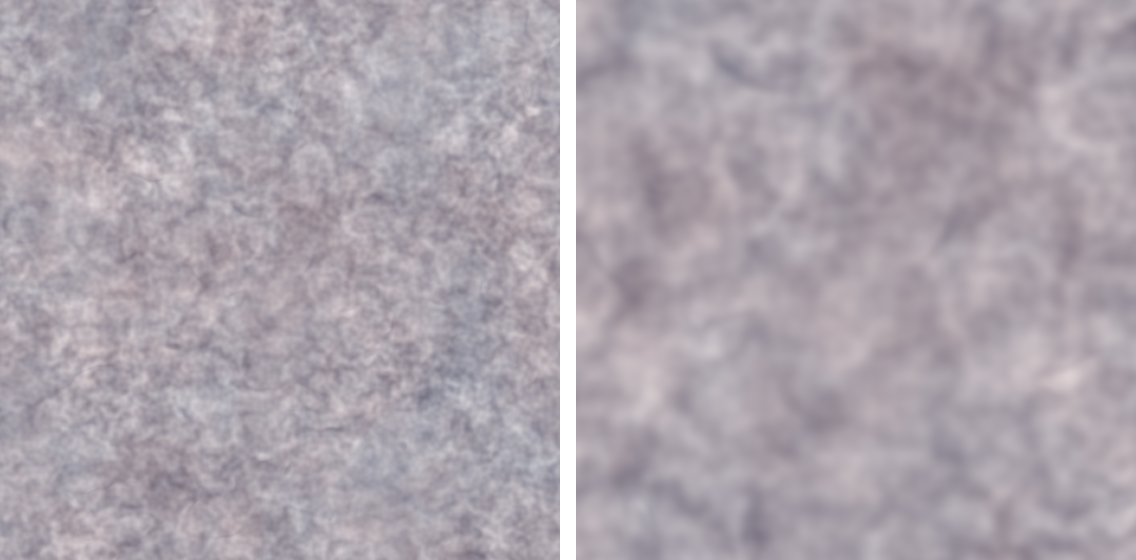
Left, the full canvas; right, a detail of the centre.
Give the GLSL for this texture, as a Shadertoy shader.

```glsl
// Weathered lilac-grey stone with soft mottling, faint veins and scattered pale and dark flecks.

// Sineless hash: cell -> two values in 0..1
vec2 hash22(vec2 cell) {
    vec3 h = fract(cell.xyx * vec3(0.1031, 0.1030, 0.0973));
    h += dot(h, h.yzx + 33.33);
    return fract((h.xx + h.yz) * h.zy);
}

float cornerSlope(vec2 cell, vec2 corner, vec2 local) {
    float angle = 6.2832 * hash22(cell + corner).x;
    return dot(vec2(cos(angle), sin(angle)), local - corner);
}

// Gradient noise, roughly -0.7..0.7
float noise(vec2 p) {
    vec2 cell = floor(p), f = fract(p);
    vec2 u = f * f * f * (f * (f * 6.0 - 15.0) + 10.0);
    float low = mix(cornerSlope(cell, vec2(0, 0), f), cornerSlope(cell, vec2(1, 0), f), u.x);
    float high = mix(cornerSlope(cell, vec2(0, 1), f), cornerSlope(cell, vec2(1, 1), f), u.x);
    return mix(low, high, u.y);
}

// Sparse soft ellipses, one candidate per grid cell
float flecks(vec2 p, float density, float softness) {
    vec2 home = floor(p);
    float cover = 0.0;
    for (int y = -1; y <= 1; y++)
    for (int x = -1; x <= 1; x++) {
        vec2 cell = home + vec2(x, y);
        vec2 spot = hash22(cell + 71.0);
        vec2 kind = hash22(cell + 193.0);
        vec2 d = p - cell - spot;
        float angle = 3.1416 * kind.y;
        d = mat2(cos(angle), -sin(angle), sin(angle), cos(angle)) * d;
        float radius = mix(0.2, 0.45, spot.y);
        float dist = length(d * vec2(1.0, 1.0 + 0.8 * spot.x)) / radius;
        float shape = 1.0 - smoothstep(1.0 - softness, 1.0 + softness, dist);
        cover = max(cover, shape * step(kind.x, density) * mix(0.5, 1.0, spot.x));
    }
    return cover;
}

void mainImage(out vec4 fragColor, in vec2 fragCoord) {
    vec2 p = fragCoord / iResolution.y + 3.0;

    // Irregular outlines
    vec2 warp = vec2(noise(p * 17.0), noise(p * 17.0 + 40.0));
    vec2 fineWarp = vec2(noise(p * 43.0 + 9.0), noise(p * 43.0 + 60.0));
    vec2 q = p + 0.016 * warp + 0.006 * fineWarp;

    // Mottling, from broad clouds to fine grain
    float tone = 0.065 * noise(q * 4.0 + 5.0);
    tone += 0.075 * noise(q * 10.0 + 13.0);
    tone += 0.115 * noise(q * 23.0 + 27.0);
    float roughness = 1.0 + 0.7 * noise(p * 5.0 + 80.0);
    tone += 0.125 * roughness * noise(q * vec2(44.0, 49.0) + 31.0);
    tone += 0.065 * roughness * noise(p * 87.0 + 52.0);

    // Broken hairline veins
    float vein = 1.0 - smoothstep(0.0, 0.09, abs(noise(q * vec2(9.0, 13.0) + 90.0)));
    tone -= 0.035 * vein * smoothstep(-0.05, 0.3, noise(p * 8.0 + 21.0));

    // Pale patches, dark stains and small chips
    tone += 0.12 * flecks(q * 7.0, 0.10, 0.3);
    tone -= 0.06 * flecks(q * 8.0 + 33.0, 0.13, 0.6);
    tone += 0.075 * flecks(q * 23.0 + 7.0, 0.10, 0.5);
    tone -= 0.065 * flecks(q * 25.0 + 55.0, 0.10, 0.6);

    // Lilac stone drifting between rosy and bluish tints
    float tint = noise(p * 3.0 + 17.0) + 0.7 * noise(q * 9.0 + 64.0) + 0.5 * noise(q * 28.0 + 3.0);
    vec3 colour = vec3(0.667, 0.639, 0.673) + tone * vec3(1.0, 1.0, 0.88);
    colour += tint * vec3(0.026, -0.008, -0.020);
    fragColor = vec4(clamp(colour, 0.0, 1.0), 1.0);
}
```
